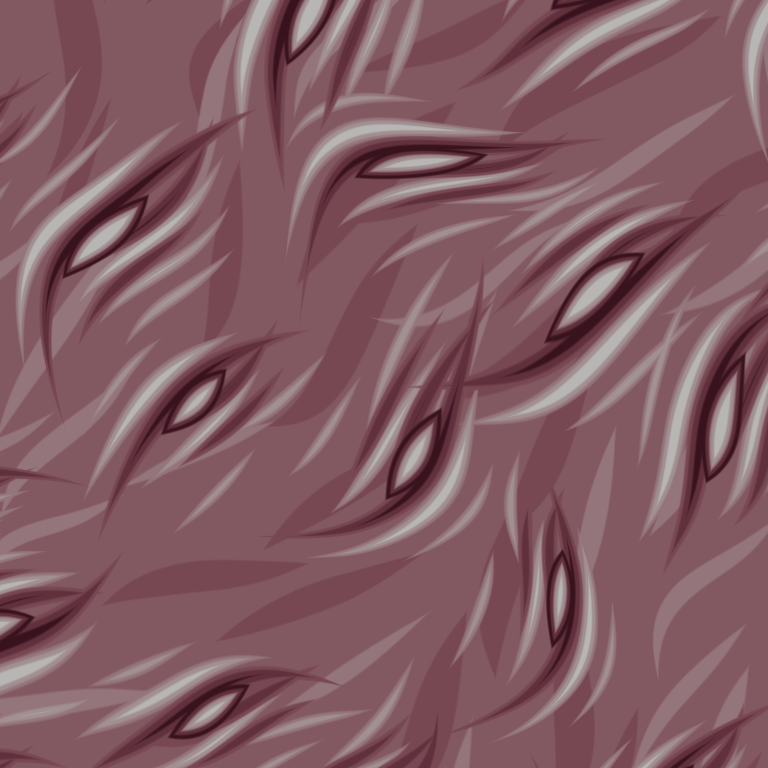
Reproduce this pattern procedurally as a three.js fragment shader.

```glsl
// Fleshy skin of slit-like folds: tapered strokes bent along a drifting diagonal flow.
// Strokes are merged as depth fields (ridges, grooves, slits) by taking the maximum,
// and each field is then cut into flat nested tones at fixed depths.
varying vec2 vUv;

const vec3 BASE  = vec3(0.515, 0.350, 0.380);
const vec3 SHADE = vec3(0.468, 0.280, 0.322);
const vec3 DARK  = vec3(0.380, 0.190, 0.240);
const vec3 ABYSS = vec3(0.220, 0.075, 0.115);
const vec3 SOFT  = vec3(0.580, 0.460, 0.487);
const vec3 LIGHT = vec3(0.630, 0.560, 0.570);
const vec3 PALE  = vec3(0.720, 0.715, 0.705);

const vec2 FOLD_CELL = vec2(0.385, 0.265); // fold spacing along and across the flow
const float LEAF_CELLS = 5.8;   // background leaves across the canvas
const float FOLD_SIZE = 0.180;  // mean half length of a fold
const float LEAF_SIZE = 0.155;  // mean half length of a leaf
const float FLOW_ANGLE = 0.82;  // mean direction in radians
const float FLOW_SWING = 0.70;
const float WARP = 0.060;       // waviness of all strokes
const float EDGE = 0.0020;      // half width of the smoothed edge

float hash(vec2 p) {
  return fract(sin(dot(p, vec2(127.1, 311.7))) * 43758.5453);
}

vec2 hash2(vec2 p) {
  return vec2(hash(p), hash(p + 37.3));
}

float noise(vec2 p) {
  vec2 i = floor(p), f = fract(p);
  f = f * f * (3.0 - 2.0 * f);
  return mix(mix(hash(i), hash(i + vec2(1.0, 0.0)), f.x),
             mix(hash(i + vec2(0.0, 1.0)), hash(i + 1.0), f.x), f.y);
}

float flow(vec2 p) {
  return FLOW_ANGLE + FLOW_SWING * (noise(p * 3.0 + 8.0) * 2.0 - 1.0);
}

vec2 turn(vec2 p, float a) {
  float c = cos(a), s = sin(a);
  return vec2(c * p.x + s * p.y, c * p.y - s * p.x);
}

// Depth inside a pointed stroke; size holds half length and half width.
float stroke(vec2 p, vec2 centre, vec2 size, float bend) {
  p -= centre;
  float x = p.x / size.x;
  return size.y * (1.0 - x * x) - abs(p.y - bend * p.x * p.x);
}

// Adds one fold to the depths: x ridge, y groove, z slit.
vec3 addFold(vec3 depth, vec2 p, vec2 centre, vec2 id) {
  vec2 r = hash2(id + 5.1), k = hash2(id + 11.7);
  float size = FOLD_SIZE * mix(0.82, 1.15, r.x);
  vec2 q = turn(p - centre, flow(centre) + 0.3 * (k.x - 0.5)) / size;
  if (r.y < 0.3) q.y = -q.y;
  q.y -= mix(-0.28, 0.08, k.y) * q.x * q.x + 0.36 * (k.x - 0.5) * sin(2.4 * q.x);
  float side = r.x - 0.5;

  float ridge = stroke(q, vec2(-0.15 + 0.3 * side, 0.30), vec2(1.0, 0.092), -0.16);
  ridge = max(ridge, stroke(q, vec2(0.1 + 0.4 * side, -0.28), vec2(0.75, 0.075), 0.12));
  ridge = max(ridge, stroke(q, vec2(0.25 - side, -0.52), vec2(0.60, 0.055), 0.20));
  ridge = max(ridge, stroke(q, vec2(0.5 * side - 0.1, -0.73), vec2(0.50, 0.050), 0.15));
  ridge = max(ridge, stroke(q, vec2(0.9 * side, 0.56), vec2(0.55, 0.050), -0.12));

  float groove = stroke(q, vec2(0.2 * side, 0.10), vec2(1.1, 0.075), -0.18);
  groove = max(groove, stroke(q, vec2(0.30, -0.16), vec2(0.60, 0.045), 0.25));
  groove = max(groove, stroke(q, vec2(-0.5 * side, -0.40), vec2(0.50, 0.036), 0.15));

  float slit = stroke(q, vec2(0.0, -0.04), vec2(0.44, 0.14), 0.10);
  return max(depth, vec3(ridge, groove, slit) * size);
}

// Adds one flat background leaf to the depths: x shade, y sheen.
vec2 addLeaf(vec2 depth, vec2 p, vec2 centre, vec2 id) {
  vec2 r = hash2(id + 21.4), k = hash2(id + 33.9);
  float size = LEAF_SIZE * mix(0.75, 1.1, r.x);
  vec2 q = turn(p - centre, flow(centre) + 0.3 * (k.x - 0.5)) / size;
  q.y -= 0.24 * (k.y - 0.5) * sin(2.8 * q.x);
  bool dim = r.y < 0.55;
  float width = (dim ? 0.17 : 0.105) * mix(0.7, 1.2, k.x);
  float d = stroke(q, vec2(0.0), vec2(1.0, width), 0.5 * (k.y - 0.5)) * size;
  return max(depth, dim ? vec2(d, -1.0) : vec2(-1.0, d));
}

vec3 paint(vec3 below, vec3 tone, float depth) {
  return mix(below, tone, smoothstep(-EDGE, EDGE, depth));
}

void main() {
  vec2 p = vUv + WARP * (vec2(noise(vUv * 4.5), noise(vUv * 4.5 + 19.0)) - 0.5);

  // Gather the strokes of the surrounding cells; the fold grid lies along the flow.
  vec3 fold = vec3(-1.0);
  vec2 leaf = vec2(-1.0);
  vec2 foldCell = floor(turn(p, FLOW_ANGLE) / FOLD_CELL);
  for (int j = -1; j <= 1; j++) {
    for (int i = -1; i <= 1; i++) {
      vec2 neighbour = vec2(float(i), float(j));
      vec2 id = foldCell + neighbour;
      vec2 centre = (id + mix(vec2(0.2, 0.36), vec2(0.8, 0.64), hash2(id))) * FOLD_CELL;
      fold = addFold(fold, p, turn(centre, -FLOW_ANGLE), id);
      id = floor(p * LEAF_CELLS) + neighbour;
      centre = (id + mix(vec2(0.15), vec2(0.85), hash2(id + 50.0))) / LEAF_CELLS;
      leaf = addLeaf(leaf, p, centre, id);
    }
  }

  // Flat leaves, then ridges, grooves and slits in nested tones.
  vec3 col = paint(paint(BASE, SHADE, leaf.x), SOFT, leaf.y);
  col = paint(paint(paint(col, SOFT, fold.x), LIGHT, fold.x - 0.004), PALE, fold.x - 0.0095);
  col = paint(paint(paint(col, SHADE, fold.y + 0.005), DARK, fold.y), ABYSS, fold.y - 0.0075);
  col = paint(paint(paint(col, ABYSS, fold.z), DARK, fold.z - 0.0055), SOFT, fold.z - 0.0105);
  col = paint(paint(col, LIGHT, fold.z - 0.013), PALE, fold.z - 0.0175);
  gl_FragColor = vec4(col, 1.0);
}
```
